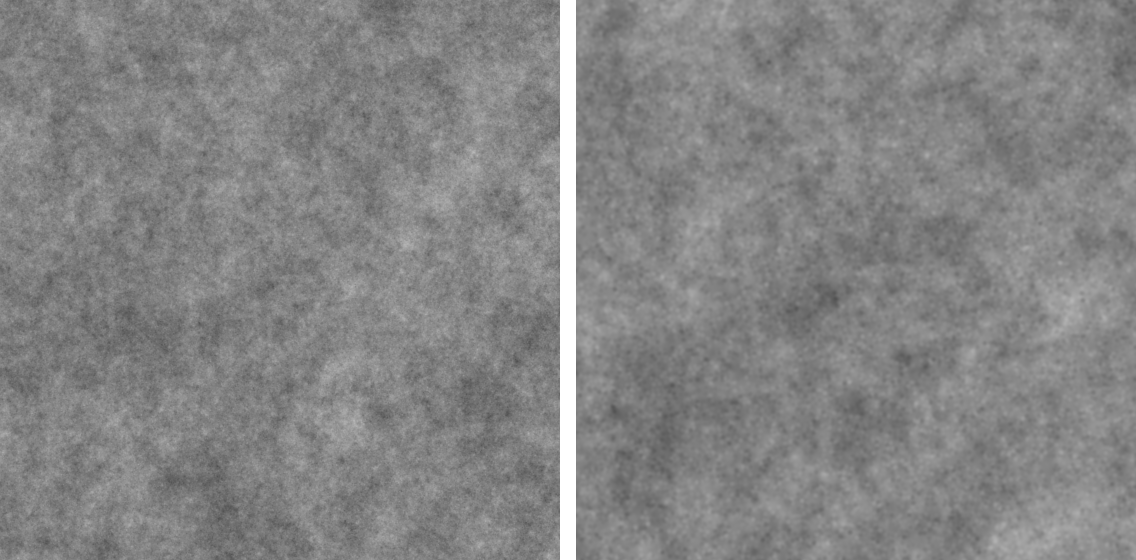
Left, the full canvas; right, a detail of the centre.
Give the GLSL for this texture, as a WebGL 2 fragment shader.

```glsl
#version 300 es
precision highp float;
precision highp int;

uniform vec2 u_resolution;
out vec4 fragColor;

// Integer hash: three independent values in 0..1 per cell and octave
vec3 hashCell(ivec3 cell) {
    uvec3 v = uvec3(cell) * 1664525u + 1013904223u;
    v.x += v.y * v.z; v.y += v.z * v.x; v.z += v.x * v.y;
    v ^= v >> 16u;
    v.x += v.y * v.z; v.y += v.z * v.x; v.z += v.x * v.y;
    return vec3(v >> 8u) / 16777216.0;
}

// Cellular noise: one soft, randomly signed blob scattered in each cell
float blobNoise(vec2 p, int octave) {
    vec2 base = floor(p);
    vec2 local = p - base;
    float sum = 0.0;
    for (int y = -1; y <= 1; y++) {
        for (int x = -1; x <= 1; x++) {
            vec2 offset = vec2(x, y);
            vec3 rnd = hashCell(ivec3(ivec2(base + offset), octave));
            vec2 d = offset + rnd.xy - local;
            float falloff = max(1.0 - dot(d, d), 0.0);
            sum += (rnd.z * 2.0 - 1.0) * falloff * falloff * falloff;
        }
    }
    return sum;
}

void main() {
    vec2 uv = gl_FragCoord.xy / min(u_resolution.x, u_resolution.y);

    // Equal weight per octave gives a pink spectrum, from clouds to fine grain
    vec2 p = uv * 3.0 + 7.3;
    float cloud = 0.0;
    for (int octave = 0; octave < 8; octave++) {
        cloud += blobNoise(p, octave);
        p = mat2(1.6, 1.2, -1.2, 1.6) * p + 3.7; // double and rotate
    }

    fragColor = vec4(vec3(0.502 + 0.044 * cloud), 1.0);
}
```
